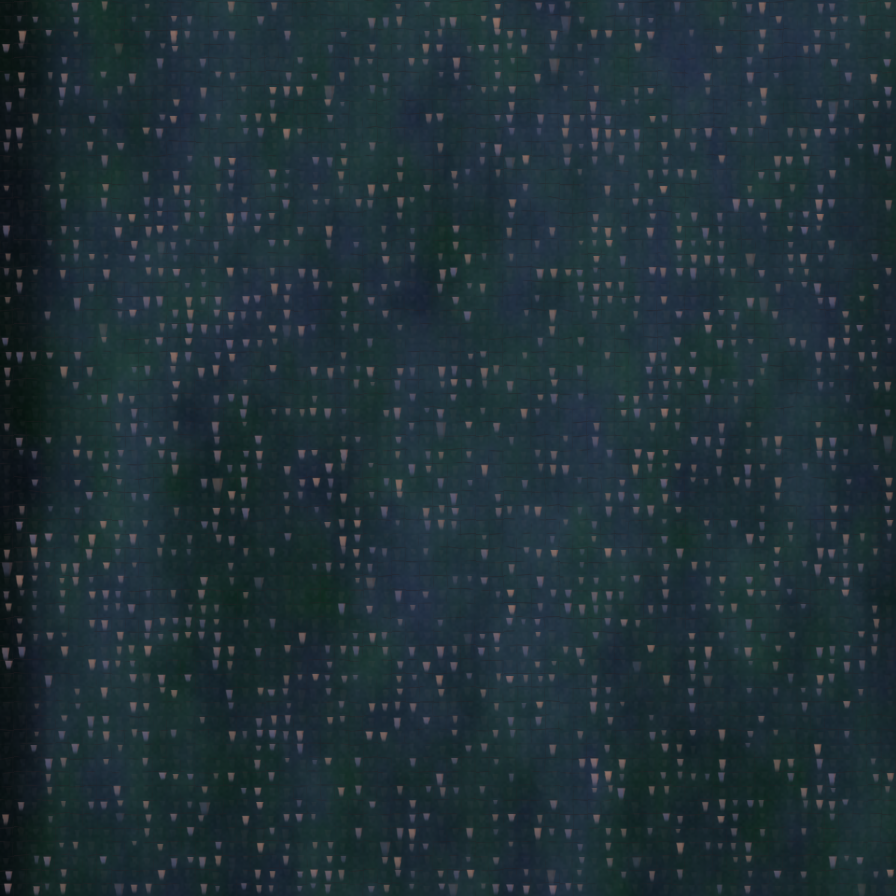
A Shadertoy shader for this texture:

```glsl
// Dark teal weathered cloth: small pale wedges hang in a jittered grid
// over streaky vertical shading. Each wedge has a crisp top edge and fades
// downward; value noise drives the streaks, tints and wedge clusters.

float hash(vec2 p) {
    return fract(sin(dot(p, vec2(127.1, 311.7))) * 43758.5453);
}

float noise(vec2 p) {
    vec2 i = floor(p), f = fract(p);
    f = f * f * (3.0 - 2.0 * f);
    return mix(mix(hash(i), hash(i + vec2(1, 0)), f.x),
               mix(hash(i + vec2(0, 1)), hash(i + vec2(1, 1)), f.x), f.y);
}

float fbm(vec2 p) {
    float sum = 0.0, amp = 0.53;
    for (int i = 0; i < 4; i++) {
        sum += amp * noise(p);
        p = p * 2.03 + 17.3;
        amp *= 0.5;
    }
    return sum;
}

// Streaky ground with darker side edges
vec3 ground(vec2 uv) {
    float streak = smoothstep(0.22, 0.78, fbm(uv * vec2(8.0, 2.6) + 4.0));
    float blotch = fbm(uv * vec2(34.0, 24.0) + 50.0);
    float tint = fbm(uv * vec2(26.0, 15.0) + 90.0) - 0.5;
    vec3 col = mix(vec3(0.08, 0.147, 0.16), vec3(0.132, 0.212, 0.25), streak);
    col += (blotch - 0.5) * vec3(0.05, 0.055, 0.06);
    col += tint * vec3(0.03, -0.045, 0.085);
    float side = smoothstep(-0.02, 0.07, uv.x + 0.05 * (streak - 0.5));
    side *= 1.0 - 0.25 * smoothstep(0.95, 1.0, uv.x);
    return col * mix(0.5, 1.0, side);
}

// Faint reddish seams between the cells
float seams(vec2 g) {
    vec2 cell = floor(g);
    vec2 wobble = 0.16 * vec2(noise(g * 0.9), noise(g * vec2(1.0, 0.6) + 30.0));
    vec2 d = abs(fract(g + wobble + vec2(0.0, 0.1 * hash(vec2(cell.x, 5.0)))) - 0.5);
    vec2 line = smoothstep(0.42, 0.5, d);
    return max(line.y, 0.5 * line.x) * smoothstep(0.25, 0.75, noise(g * 1.7 + 8.0));
}

// Adds the wedges of the nearby cells; g is in cell units
vec3 wedges(vec3 col, vec2 g) {
    for (int y = 1; y >= 0; y--) {
        for (int x = -1; x <= 1; x++) {
            vec2 cell = floor(g) + vec2(x, y);
            float kind = hash(cell + 3.7);
            float shade = hash(cell + 41.3);
            float warm = hash(cell + 77.9);
            float cluster = noise(cell * vec2(0.4, 0.13) + 12.0);
            float lit = step(0.81 - 0.36 * cluster, kind);
            float big = step(0.965, hash(cell + 23.1));

            // Shape: flat top, narrowing to a blunt lower end
            vec2 top = cell + vec2(0.5, 0.82)
                + vec2(0.26, 0.22) * (vec2(hash(cell + 9.2), hash(cell + 15.8)) - 0.5);
            float size = mix(0.65, 1.1, shade) + 0.5 * big;
            float len = size * mix(0.55, 1.0, hash(cell + 61.4));
            float drop = (top.y - g.y) / len;
            float side = g.x - top.x + 0.04 * (noise(g * 5.0) - 0.5);
            float halfWidth = size * mix(0.25, 0.11, clamp(drop, 0.0, 1.0));
            float mask = 1.0 - smoothstep(-0.07, 0.08, abs(side) - halfWidth);
            mask *= smoothstep(-0.06, 0.1, drop) * (1.0 - smoothstep(0.55, 1.05, drop));

            // Colour: warm at the top, lavender below, rust on one flank
            vec3 tone = mix(vec3(0.34, 0.34, 0.46), vec3(0.57, 0.44, 0.39),
                            clamp(warm + 0.25 - 0.6 * drop, 0.0, 1.0));
            tone = mix(tone, vec3(0.45, 0.24, 0.18),
                       0.45 * smoothstep(0.06, 0.22, side));
            float strength = mix(0.08, mix(0.45, 1.0, shade), lit);
            strength *= (1.0 - 0.45 * big) * mix(0.7, 1.0, cluster);
            col = mix(col, tone, mask * strength * (1.0 - 0.3 * clamp(drop, 0.0, 1.0)));

            // Soft haze around lit wedges
            vec2 away = (g - top + vec2(0.0, 0.4 * len)) / vec2(0.6, 0.8);
            col += lit * 0.025 * exp(-3.0 * dot(away, away)) * vec3(0.9, 0.8, 1.1);
        }
    }
    return col;
}

void mainImage(out vec4 fragColor, in vec2 fragCoord) {
    vec2 uv = fragCoord / iResolution.xy;
    vec2 g = uv * 64.0;
    vec3 col = ground(uv);
    col = mix(col, vec3(0.15, 0.115, 0.13), 0.38 * seams(g));
    col = wedges(col, g);

    // Fine woven grain
    col += 0.018 * (noise(uv * 300.0) - 0.5);
    fragColor = vec4(clamp(col, 0.0, 1.0), 1.0);
}
```
